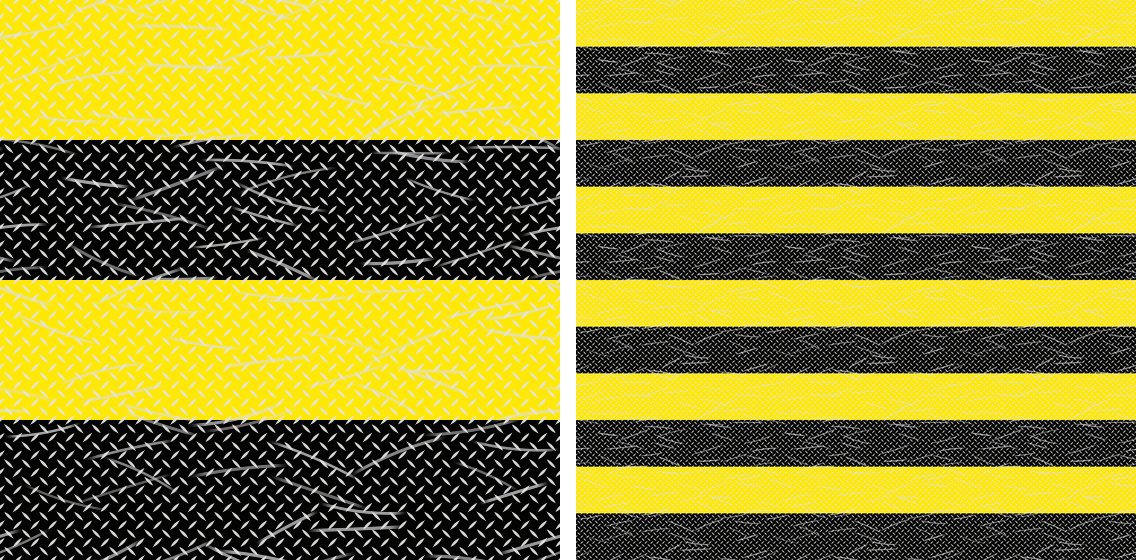
Left: one tile. Right: repeated 3 by 3.
Give the GLSL for this pattern, as a Shadertoy shader.

```glsl
const float BAND_PAIRS = 2.0;            // yellow + black pairs up the canvas
const float TREAD_CELLS = 32.0;          // tread repeats per side
const vec2 TREAD_HALF = vec2(0.43, 0.112); // half length and width, in cells
const float TREAD_SOFTNESS = 0.65;
const float TREAD_OPACITY = 0.95;

const ivec2 SCRATCH_GRID = ivec2(8, 12); // one scratch per jittered cell
const vec2 SCRATCH_REACH = vec2(0.065, 0.098); // shortest and longest half length
const float SCRATCH_HALF_WIDTH = 0.0027;
const float SCRATCH_TILT = 0.5;          // largest angle, radians
const float SCRATCH_BEND = 1.2;          // largest curvature
const vec2 SCRATCH_OPACITY = vec2(0.38, 0.74);

const vec3 YELLOW = vec3(1.0, 0.91, 0.02);
const vec3 BLACK = vec3(0.01);
const vec3 BARE_METAL = vec3(0.87, 0.87, 0.88);
const vec3 TREAD_METAL = vec3(0.89, 0.89, 0.88);

vec4 hash4(vec2 cell) {
    vec4 h = fract(cell.xyxy * vec4(0.1031, 0.1030, 0.0973, 0.1099));
    h += dot(h, h.wzxy + 33.33);
    return fract((h.xxyz + h.yzzw) * h.zywx);
}

// Shortest offset on the wrapped unit square
vec2 wrapOffset(vec2 d) {
    return fract(d + 0.5) - 0.5;
}

float yellowBand(float y, float pixel) {
    float fromCentre = abs(fract(y * BAND_PAIRS - 0.25) - 0.5);
    float edge = (fromCentre - 0.25) / BAND_PAIRS;
    return 1.0 - smoothstep(-0.5 * pixel, 0.5 * pixel, edge);
}

// Pointed lens lying along x, brightest on its ridge
float lens(vec2 p) {
    vec2 q = p / TREAD_HALF;
    return smoothstep(0.0, TREAD_SOFTNESS, 1.0 - q.x * q.x - abs(q.y));
}

// Rising lenses on the cell corners, falling ones at the centres
float treadPlate(vec2 uv) {
    vec2 corner = wrapOffset(uv * TREAD_CELLS);
    vec2 centre = wrapOffset(uv * TREAD_CELLS - 0.5);
    vec2 rising = vec2(corner.x + corner.y, corner.y - corner.x) * sqrt(0.5);
    vec2 falling = vec2(centre.x - centre.y, centre.x + centre.y) * sqrt(0.5);
    return max(lens(rising), lens(falling));
}

float scratch(vec2 uv, vec2 cell, float pixel) {
    vec4 place = hash4(cell + 3.7);
    vec4 form = hash4(cell + 51.3);
    vec2 d = wrapOffset(uv - (cell + place.xy) / vec2(SCRATCH_GRID));

    float angle = (place.z * 2.0 - 1.0) * SCRATCH_TILT;
    float c = cos(angle), s = sin(angle);
    d = vec2(c * d.x + s * d.y, c * d.y - s * d.x);
    d.y += (form.x * 2.0 - 1.0) * SCRATCH_BEND * d.x * d.x;

    float reach = mix(SCRATCH_REACH.x, SCRATCH_REACH.y, form.y);
    float ends = 1.0 - smoothstep(0.6, 1.0, abs(d.x) / reach);
    float halfWidth = SCRATCH_HALF_WIDTH * mix(0.75, 1.1, form.z);
    float body = 1.0 - smoothstep(-0.6 * pixel, 0.6 * pixel, abs(d.y) - halfWidth);
    float opacity = mix(SCRATCH_OPACITY.x, SCRATCH_OPACITY.y, sqrt(form.w));
    return body * ends * opacity;
}

// Overlapping scratches wear away more of the paint
float wear(vec2 uv, float pixel) {
    float paint = 1.0;
    for (int j = 0; j < SCRATCH_GRID.y; j++) {
        for (int i = 0; i < SCRATCH_GRID.x; i++) {
            paint *= 1.0 - scratch(uv, vec2(i, j), pixel);
        }
    }
    return 1.0 - paint;
}

void mainImage(out vec4 fragColor, in vec2 fragCoord) {
    vec2 uv = fragCoord / iResolution.xy;
    float pixel = 1.0 / min(iResolution.x, iResolution.y);

    vec3 colour = mix(BLACK, YELLOW, yellowBand(uv.y, pixel));
    colour = mix(colour, BARE_METAL, wear(uv, pixel));
    colour = mix(colour, TREAD_METAL, treadPlate(uv) * TREAD_OPACITY);

    fragColor = vec4(colour, 1.0);
}
```
